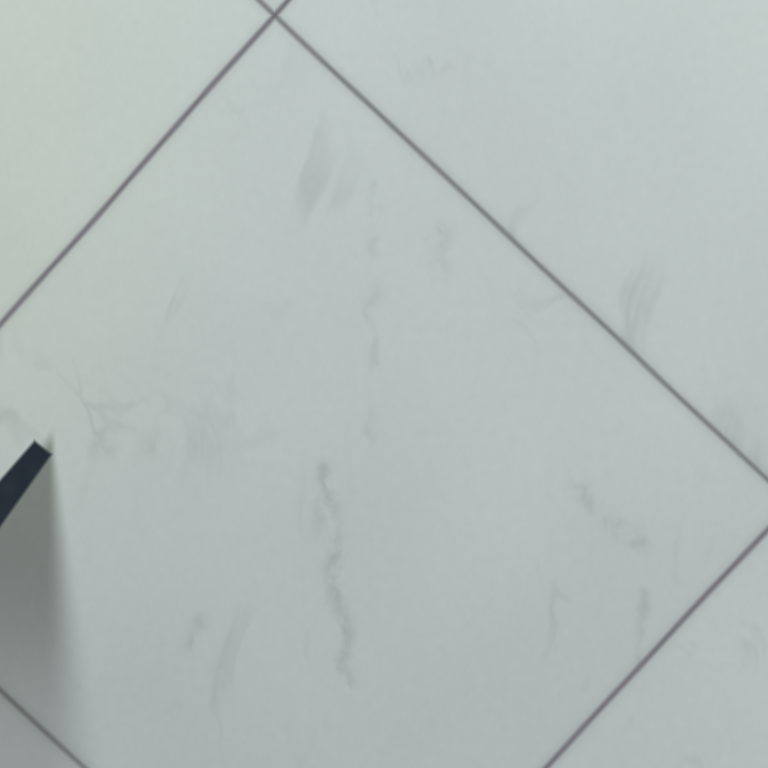
A WebGL 2 fragment shader for this texture:

```glsl
#version 300 es
precision highp float;
uniform vec2 u_resolution;
out vec4 fragColor;

vec2 hash2(vec2 p) {
  vec3 q = fract(p.xyx * vec3(0.1031, 0.1030, 0.0973));
  q += dot(q, q.yzx + 33.33);
  return fract((q.xx + q.yz) * q.zy);
}

float gradientNoise(vec2 p) {
  vec2 cell = floor(p), f = p - cell;
  vec2 w = f * f * f * (f * (f * 6.0 - 15.0) + 10.0);
  float sum = 0.0;
  for (int i = 0; i < 4; i++) {
    vec2 corner = vec2(i & 1, i >> 1);
    vec2 gradient = hash2(cell + corner + 100.0) * 2.0 - 1.0;
    vec2 weight = mix(1.0 - w, w, corner);
    sum += weight.x * weight.y * dot(gradient, f - corner);
  }
  return sum;
}

float fbm(vec2 p) {
  float sum = 0.0, amp = 1.0;
  for (int i = 0; i < 4; i++) {
    sum += amp * gradientNoise(p);
    p = p * 2.03 + 17.0;
    amp *= 0.5;
  }
  return sum;
}

// Soft, broken streak along the segment from a to b
float wisp(vec2 p, vec2 a, vec2 b, float width) {
  p.x += 0.018 * fbm(p * vec2(12.0, 18.0));
  vec2 ab = b - a;
  float t = clamp(dot(p - a, ab) / dot(ab, ab), 0.0, 1.0);
  float d = length(p - a - ab * t) / width;
  return exp(-d * d) * smoothstep(-0.35, 0.4, fbm(p * vec2(34.0, 22.0)));
}

void main() {
  vec2 p = gl_FragCoord.xy / u_resolution;
  float pixel = 1.0 / min(u_resolution.x, u_resolution.y);

  // Diagonal tile grid, slightly converging with perspective
  vec2 bend = p + 0.003 * vec2(gradientNoise(p * 5.0), gradientNoise(p * 5.0 + 40.0));
  vec2 span = vec2(1.216 - 0.025 * p.x, 1.336 + 0.058 * p.x);
  vec2 grid = (vec2(1.3176 - 0.943 * bend.x, 0.577 + 1.127 * bend.x) - bend.y) / span;
  vec2 tile = floor(grid);
  vec2 seam = abs(fract(grid + 0.5) - 0.5) * span * vec2(0.727, 0.67);

  // Glazed surface under uneven light
  float light = 0.13 + 0.75 * p.y + 0.2 * p.x + 0.22 * fbm(p * 2.3 + 5.0);
  light += 0.16 * (hash2(tile + 20.0).x - 0.5);
  vec3 color = mix(vec3(0.66, 0.69, 0.69), vec3(0.755, 0.795, 0.785), clamp(light, 0.0, 1.1));
  float warmth = smoothstep(0.4, 0.0, p.x) * smoothstep(0.2, 0.6, p.y);
  color += warmth * vec3(0.012, 0.013, -0.008);

  // Faint upright marble veins, shifted for each tile
  vec2 v = p + 9.0 * hash2(tile + 31.0);
  float ridge = abs(fbm(v * vec2(8.0, 2.6) + 0.6 * gradientNoise(v * 7.0)));
  float patches = smoothstep(0.05, 0.5, fbm(v * vec2(5.0, 3.5) + 60.0));
  float vein = 0.55 * patches * smoothstep(0.11, 0.0, ridge);
  vein += wisp(p, vec2(0.422, 0.39), vec2(0.45, 0.11), 0.012);
  vein += 0.4 * wisp(p, vec2(0.49, 0.76), vec2(0.482, 0.43), 0.008);
  vein += 0.9 * wisp(p, vec2(0.75, 0.37), vec2(0.835, 0.29), 0.011);
  vein += 0.7 * wisp(p, vec2(0.84, 0.23), vec2(0.825, 0.13), 0.007);
  vein += 0.7 * wisp(p, vec2(0.265, 0.19), vec2(0.25, 0.16), 0.012);
  vein += 0.5 * wisp(p, vec2(0.14, 0.415), vec2(0.2, 0.42), 0.013);
  vein += 0.5 * wisp(p, vec2(0.57, 0.7), vec2(0.575, 0.64), 0.014);
  color = mix(color, vec3(0.54, 0.575, 0.565), 0.42 * clamp(vein, 0.0, 1.0));

  // Fine mottling
  color += 0.009 * gradientNoise(p * 65.0) + 0.006 * gradientNoise(p * vec2(150.0, 90.0));

  // Grout with a dim halo and uneven wear
  float wear = fbm(p * 22.0);
  vec2 halfWidth = vec2(0.0033, 0.0037) + 0.0009 * wear;
  vec2 line = 1.0 - smoothstep(halfWidth - 0.0024 - pixel, halfWidth + 0.0018 + pixel, seam);
  vec2 halo = exp(-seam * seam / 0.00009);
  color *= 1.0 - 0.06 * max(halo.x, halo.y);
  vec3 grout = mix(vec3(0.47, 0.48, 0.48), vec3(0.44, 0.43, 0.46), line.y);
  grout -= 0.07 * line.x * line.y;
  color = mix(color, grout + 0.05 * wear, 0.9 * max(line.x, line.y));

  // Dark bar entering from the left
  vec2 axis = vec2(-0.62, -0.785);
  vec2 q = p - vec2(0.056, 0.417);
  float along = dot(q, axis), across = dot(q, vec2(-axis.y, axis.x));
  float bar = max(-along, abs(across) - 0.014 - 0.05 * along);

  // Its shadow, softening with distance
  float drop = max(0.41 - p.y, 0.0);
  float edge = 0.07 + 0.1 * drop;
  float blur = 0.008 + 0.12 * drop;
  float shadow = 1.0 - smoothstep(edge - blur, edge + 0.6 * blur, p.x);
  shadow *= smoothstep(-0.01, 0.012, across) * mix(0.95, 0.42, smoothstep(0.12, 0.41, drop));
  color = mix(color, color * vec3(0.65, 0.655, 0.64), shadow);

  vec3 barColor = vec3(0.15, 0.18, 0.21) + 0.04 * gradientNoise(p * 40.0);
  color = mix(color, barColor, 1.0 - smoothstep(-0.002 - pixel, 0.002 + pixel, bar));

  fragColor = vec4(clamp(color, 0.0, 1.0), 1.0);
}
```
